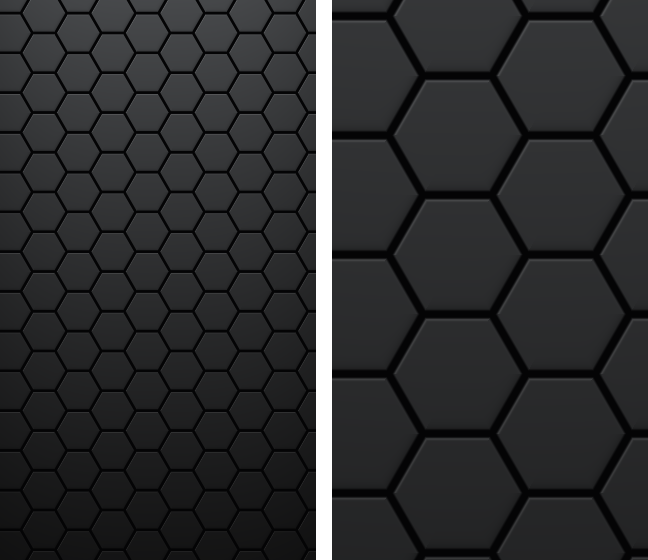
Left, the full canvas; right, a detail of the centre.
A Shadertoy shader for this pattern:

```glsl
// Dark honeycomb of flat-topped hexagonal plates parted by black grooves.
// Two offset rectangular lattices give the nearest cell; a hexagon distance
// gives groove and bevel, over a vertical charcoal gradient.

#define ROW_PITCH 0.1258              // cell height, in canvas widths
#define CELL_ORIGIN vec2(0.030, 0.158) // centre of one cell
#define GROOVE_HALF 0.0043            // half width of the groove
#define GROOVE_SOFT 0.0016            // softness of the groove edge
#define RIM_WIDTH 0.0014              // width of the lit rim
#define RIM_GAIN 0.115                // brightness of the lit rim
#define TOP_COLOR vec3(0.275, 0.282, 0.291)
#define BOTTOM_COLOR vec3(0.078, 0.078, 0.080)
#define GROOVE_COLOR vec3(0.016, 0.016, 0.021)

const float SQRT3 = 1.7320508;

// Offset from the nearest hexagon centre
vec2 hexLocal(vec2 p) {
    vec2 period = ROW_PITCH * vec2(SQRT3, 1.0);
    vec2 a = mod(p + 0.5 * period, period) - 0.5 * period;
    vec2 b = mod(p, period) - 0.5 * period;
    return dot(a, a) < dot(b, b) ? a : b;
}

// Outward normal of the closest hexagon side
vec2 sideNormal(vec2 q) {
    vec2 s = vec2(q.x < 0.0 ? -1.0 : 1.0, q.y < 0.0 ? -1.0 : 1.0);
    vec2 slanted = s * vec2(0.5 * SQRT3, 0.5);
    vec2 level = vec2(0.0, s.y);
    return dot(q, slanted) > dot(q, level) ? slanted : level;
}

void mainImage(out vec4 fragColor, in vec2 fragCoord) {
    vec2 uv = fragCoord / iResolution.xy;
    vec2 p = fragCoord / iResolution.x;
    float pixel = 1.0 / iResolution.x;

    vec2 q = hexLocal(p - CELL_ORIGIN);
    vec2 normal = sideNormal(q);
    float depth = 0.5 * ROW_PITCH - dot(q, normal) - GROOVE_HALF;

    // Plate: overall gradient, faint tilt per cell, slightly darker sides
    vec3 color = mix(BOTTOM_COLOR, TOP_COLOR, pow(uv.y, 1.06));
    color *= 1.0 + 0.035 * q.y / ROW_PITCH;
    color *= 1.0 - 0.16 * pow(abs(2.0 * uv.x - 1.0), 3.0);

    // Bevel: light from the upper left, shade along the lower sides
    float light = dot(normal, normalize(vec2(-0.5, 1.0)));
    float rim = exp(-pow((depth - RIM_WIDTH) / RIM_WIDTH, 2.0));
    color += RIM_GAIN * rim * max(light, 0.0) * mix(0.65, 1.0, uv.y);
    color *= 1.0 - 0.3 * max(-light, 0.0) * exp(-max(depth, 0.0) / 0.004);

    // Groove
    float edge = max(GROOVE_SOFT, 0.6 * pixel);
    float plate = smoothstep(-edge, edge, depth);
    fragColor = vec4(mix(GROOVE_COLOR, color, plate), 1.0);
}
```
